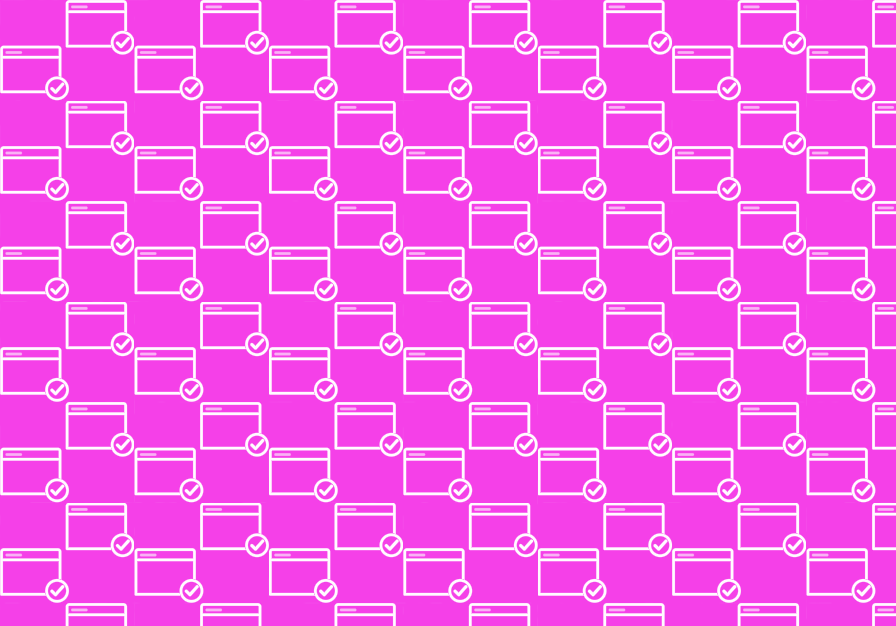
Give the GLSL for this pattern, as a WebGL 1 fragment shader.

```glsl
precision highp float;

uniform vec2 u_resolution;

const float CANVAS_WIDTH = 768.0;        // design units across the canvas
const vec2 TILE = vec2(115.2, 86.15);
const vec2 WINDOW = vec2(52.6, 40.8);
const vec2 BADGE_CENTER = vec2(48.8, 36.6);
const float BADGE_RADIUS = 10.2;
const float STROKE = 2.45;

const vec3 MAGENTA = vec3(0.96, 0.25, 0.91);
const vec3 WHITE = vec3(1.0, 0.99, 1.0);
const vec3 PALE_PINK = vec3(0.98, 0.70, 0.96);

float roundedBox(vec2 p, vec2 halfSize, float radius) {
  vec2 q = abs(p) - halfSize + radius;
  return length(max(q, 0.0)) + min(max(q.x, q.y), 0.0) - radius;
}

float segment(vec2 p, vec2 a, vec2 b) {
  vec2 ab = b - a;
  return length(p - a - ab * clamp(dot(p - a, ab) / dot(ab, ab), 0.0, 1.0));
}

// Turns a filled shape into a stroke lying just inside its edge
float innerStroke(float d, float width) {
  return abs(d + 0.5 * width) - 0.5 * width;
}

float coverage(float d, float softness) {
  return clamp(0.5 - d / softness, 0.0, 1.0);
}

// Browser frame with a title bar divider; upper corners are rounder
float windowFrame(vec2 p, vec2 size, float stroke) {
  vec2 centered = p - 0.5 * size;
  float radius = centered.y < 0.0 ? 3.2 : 1.2;
  float body = roundedBox(centered, 0.5 * size, radius);
  float divider = max(abs(p.y - 10.0) - 0.5 * stroke, body);
  return min(innerStroke(body, stroke), divider);
}

float checkMark(vec2 p, float stroke) {
  vec2 elbow = vec2(-1.3, 3.3);
  float d = min(segment(p, vec2(-4.4, 0.3), elbow),
                segment(p, elbow, vec2(4.9, -3.6)));
  return d - 0.5 * stroke;
}

// Window, address dash and check badge, with the origin at the top left
vec3 drawIcon(vec3 color, vec2 p, float softness) {
  vec2 badgePoint = p - BADGE_CENTER;
  float disc = length(badgePoint) - BADGE_RADIUS;
  float frame = max(windowFrame(p, WINDOW, STROKE), -disc);
  float badge = min(innerStroke(disc, STROKE), checkMark(badgePoint, 2.8));
  float dash = segment(p, vec2(5.8, 5.9), vec2(17.6, 5.9)) - 1.2;
  color = mix(color, PALE_PINK, coverage(dash, softness));
  return mix(color, WHITE, coverage(min(frame, badge), softness));
}

// Faint broken hairline along a tile border
float seam(float across, float along, float period, float softness) {
  float offset = abs(mod(across + 0.5 * period, period) - 0.5 * period);
  float row = floor(across / period + 0.5);
  float breaks = sin(along * 0.071 + row * 2.3)
               + sin(along * 0.173 + row * 4.1)
               + 0.6 * sin(along * 0.413 + row * 1.7);
  return coverage(offset - 0.3, softness) * smoothstep(0.3, 1.4, breaks);
}

void main() {
  float unitsPerPixel = CANVAS_WIDTH / u_resolution.x;
  vec2 p = vec2(gl_FragCoord.x, u_resolution.y - gl_FragCoord.y) * unitsPerPixel;
  float softness = 1.15 * unitsPerPixel;
  vec2 cell = mod(p, TILE);

  float wear = max(seam(p.x, p.y, TILE.x, softness),
                   seam(p.y, p.x, TILE.y, softness));
  vec3 color = mix(MAGENTA, WHITE, 0.07 * wear);

  // Two staggered icons per tile
  for (int i = 0; i < 2; i++) {
    vec2 origin = mix(vec2(56.3, 0.0), vec2(0.1, 39.1), float(i));
    color = drawIcon(color, cell - origin, softness);
  }

  gl_FragColor = vec4(color, 1.0);
}
```
